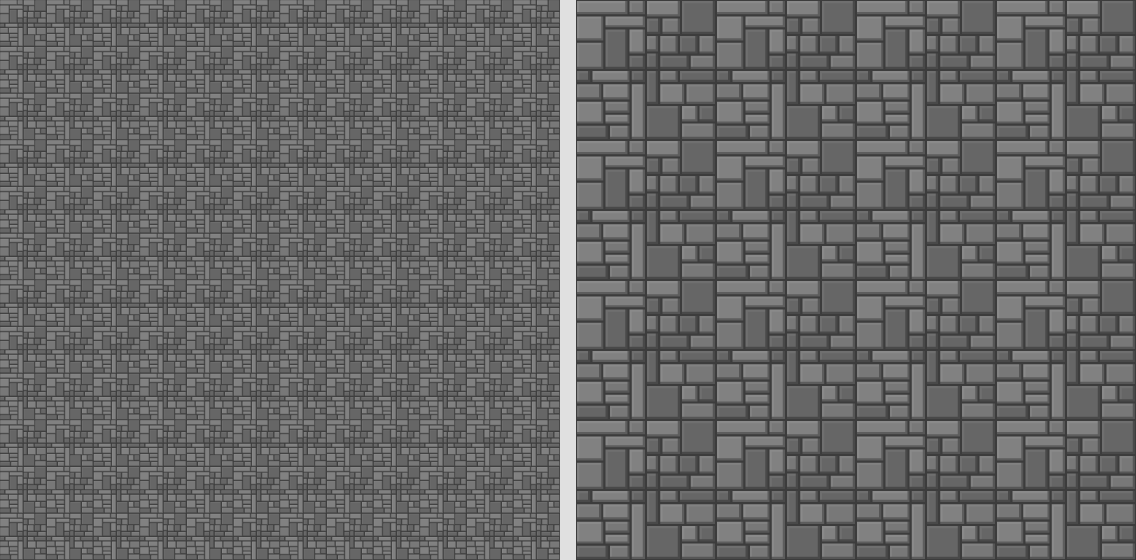
Left, the full canvas; right, a detail of the centre.
Write a WebGL 1 fragment shader that draws this texture.

```glsl
precision highp float;
uniform vec2 u_resolution;

const float REPEATS = 12.0;    // tiles across and down
const float PANEL = 32.0;      // panel side in tile units, two panels per tile side
const float JOINT = 0.5;       // half width of the mortar joint
const float BEVEL = 1.0;       // width of lit and shaded stone edges
const float LIGHT = 0.505;
const float MID = 0.470;
const float DARK = 0.400;
const float MORTAR = 0.235;
const float SHADE = 0.72;      // lower and right edge factor
const float GLOW = 0.035;      // upper and left edge lift
const int SAMPLES = 4;         // antialiasing grid per side

vec2 q;     // position inside a panel, y pointing down
vec4 box;   // current stone: left, top, right, bottom

// Cut the current box and keep the side that holds q.
bool west(float x) {
  if (q.x < x) { box.z = x; return true; }
  box.x = x;
  return false;
}

bool above(float y) {
  if (q.y < y) { box.w = y; return true; }
  box.y = y;
  return false;
}

// Each panel splits into stones and returns the tone of the one at q.
float tallStonePanel() {
  if (above(7.0)) return west(24.0) ? LIGHT : MID;
  if (west(13.0)) return above(19.0) ? LIGHT : MID;
  if (above(13.0)) return LIGHT;
  if (west(24.0)) return DARK;
  return above(25.0) ? LIGHT : DARK;
}

float cobblePanel() {
  if (above(16.0)) {
    if (!west(16.0)) return DARK;
    if (above(8.0)) return LIGHT;
    if (west(7.0)) return DARK;
    return MID;
  }
  if (west(6.0)) return above(24.0) ? MID : DARK;
  if (above(25.0)) {
    if (west(15.0)) return MID;
    return west(24.0) ? DARK : MID;
  }
  return west(20.0) ? DARK : MID;
}

float steppedPanel() {
  if (!west(25.0)) return above(6.0) ? DARK : LIGHT;
  if (above(6.0)) return west(7.0) ? DARK : LIGHT;
  if (above(14.0)) return west(12.0) ? MID : LIGHT;
  if (above(25.0)) {
    if (west(13.0)) return LIGHT;
    return above(20.0) ? MID : LIGHT;
  }
  return west(15.0) ? DARK : MID;
}

float squareStonePanel() {
  if (above(16.0)) {
    if (west(6.0)) return DARK;
    if (above(6.0)) return west(15.0) ? MID : DARK;
    return west(18.0) ? LIGHT : MID;
  }
  if (west(16.0)) return DARK;
  if (above(24.0)) return west(24.0) ? LIGHT : DARK;
  return MID;
}

float masonry(vec2 uv) {
  vec2 tile = fract(uv * REPEATS);
  tile.y = 1.0 - tile.y;
  q = fract(tile * 2.0) * PANEL;
  box = vec4(0.0, 0.0, PANEL, PANEL);

  float tone;
  if (tile.y < 0.5) tone = tile.x < 0.5 ? tallStonePanel() : cobblePanel();
  else tone = tile.x < 0.5 ? steppedPanel() : squareStonePanel();

  // Distances to the upper left and lower right edges
  vec2 lit = q - box.xy;
  vec2 shaded = box.zw - q;
  float litEdge = min(lit.x, lit.y) - JOINT;
  float shadedEdge = min(shaded.x, shaded.y) - JOINT;

  if (min(litEdge, shadedEdge) < 0.0) return MORTAR;
  if (shadedEdge < BEVEL) return tone * SHADE;
  if (litEdge < BEVEL) return tone + GLOW;
  return tone;
}

void main() {
  // Average a grid of samples over the pixel
  float sum = 0.0;
  for (int j = 0; j < SAMPLES; j++) {
    for (int i = 0; i < SAMPLES; i++) {
      vec2 offset = (vec2(float(i), float(j)) + 0.5) / float(SAMPLES) - 0.5;
      sum += masonry((gl_FragCoord.xy + offset) / u_resolution);
    }
  }
  gl_FragColor = vec4(vec3(sum / float(SAMPLES * SAMPLES)), 1.0);
}
```
